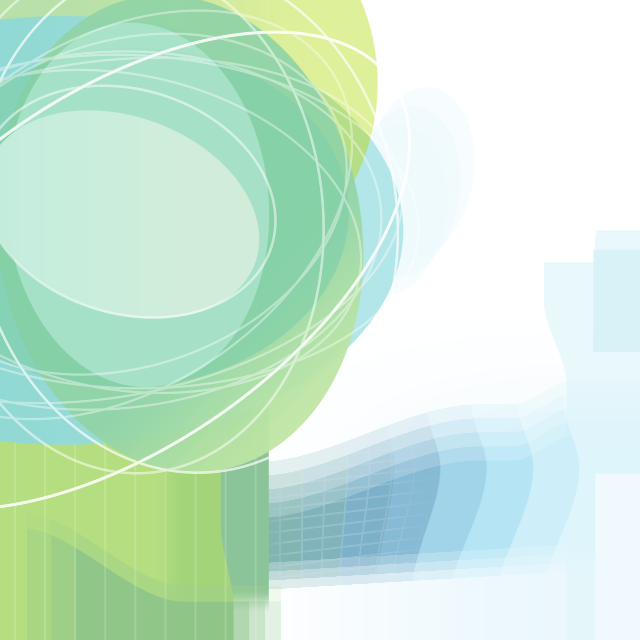
This background is drawn by a WebGL 1 fragment shader. Its source:

```glsl
precision highp float;
// Translucent green and aqua ovals overlap at the upper left, wrapped in thin
// white rings, above a folded sheet of pale blue and lime tiles.
// Ovals are tilted ellipse distances; the sheet is built from bent stair steps.
uniform vec2 u_resolution;

#define RING_COUNT 6
#define RING_WIDTH 0.0011
#define FOLD_WIDTH 0.0725
#define FOLD_ORIGIN 0.617
#define FOLD_BEND 0.06
#define STEP_SOFTNESS 0.04
#define GRID_STRENGTH 0.16

float pixel;

float hash(float n) {
  n = fract(n * 0.1031);
  n *= n + 33.33;
  return fract(n * (n + n));
}

// Approximate signed distance to an ellipse turned by a given angle.
float ellipse(vec2 p, vec2 center, vec2 radii, float angle) {
  float c = cos(angle), s = sin(angle);
  vec2 q = p - center;
  q = vec2(c * q.x + s * q.y, c * q.y - s * q.x);
  float k = length(q / radii);
  return k * (k - 1.0) / max(length(q / (radii * radii)), 0.001);
}

float fill(float d) { return 1.0 - smoothstep(-pixel, pixel, d); }

float ring(float d, float width) {
  return 1.0 - smoothstep(width, width + 1.5 * pixel, abs(d));
}

// Staircase with softened risers.
float stair(float x) {
  return floor(x) + smoothstep(1.0 - STEP_SOFTNESS, 1.0, fract(x));
}

float gridLine(float x, float spacing) {
  return ring((fract(x / spacing) - 0.5) * spacing, 0.0006);
}

// Pale shapes floating on the white side.
vec3 backdrop(vec2 p) {
  vec3 col = vec3(1.0);
  float haze = smoothstep(0.55, 0.1, p.y) * smoothstep(0.3, 0.9, p.x);
  col = mix(col, vec3(0.92, 0.97, 0.99), haze);
  for (int i = 0; i < 3; i++) {
    float f = float(i);
    float d = ellipse(p, vec2(0.655 - 0.022 * f, 0.73 - 0.03 * f),
                      vec2(0.085, 0.135), -0.15);
    col = mix(col, vec3(0.90, 0.97, 0.985), 0.32 * fill(d));
  }
  float side = 0.85 + 0.035 * smoothstep(0.53, 0.40, p.y);
  float panel = fill(side - p.x) * fill(p.y - 0.64 + 0.05 * fill(p.x - 0.93));
  col = mix(col, vec3(0.89, 0.965, 0.98), 0.8 * panel);
  float tile = fill(abs(p.x - 0.99) - 0.063) * fill(abs(p.y - 0.53) - 0.08);
  return mix(col, vec3(0.83, 0.945, 0.97), 0.8 * tile);
}

// Stepped blue folds running to the right edge.
vec3 blueSheet(vec3 col, vec2 p) {
  float bend = smoothstep(0.05, 0.27, p.y) - 0.4 * smoothstep(0.27, 0.37, p.y);
  float s = p.x + FOLD_BEND * (1.0 - bend) * smoothstep(0.45, 0.72, p.x);
  float fold = stair((s - FOLD_ORIGIN) / FOLD_WIDTH);
  vec3 tint = mix(vec3(0.51, 0.71, 0.70), vec3(0.49, 0.69, 0.80),
                  smoothstep(-3.0, -0.5, fold));
  tint = mix(tint, vec3(0.69, 0.89, 0.96), smoothstep(-0.8, 2.0, fold));
  tint = mix(tint, vec3(0.87, 0.96, 0.985), smoothstep(1.5, 4.0, fold));
  float top = 0.30 + 0.09 * smoothstep(0.4, 0.75, p.x) + 0.04 * smoothstep(0.8, 0.9, p.x);
  float upper = clamp(stair((top - p.y) / 0.022) / 5.0, 0.0, 1.0);
  float lower = clamp(stair((p.y - 0.04 - 0.06 * p.x) / 0.014) / 4.0, 0.0, 1.0);
  col = mix(col, tint, upper * lower * fill(0.3 - p.x));
  float lines = max(gridLine(s, 0.035), gridLine(p.y - 0.12 * p.x, 0.018));
  float zone = smoothstep(0.40, 0.46, p.x) * smoothstep(0.70, 0.56, p.x);
  col = mix(col, vec3(1.0), GRID_STRENGTH * lines * zone * upper * lower);
  float corner = fill(0.93 - p.x) * fill(p.y - 0.26);
  return mix(col, vec3(0.95, 0.98, 1.0), 0.85 * corner);
}

// Lime panels with a darker fold along the bottom.
vec3 limeSheet(vec3 col, vec2 p) {
  float edge = 0.345 + 0.02 * smoothstep(0.18, 0.05, p.y);
  float top = fill(p.y - 0.40);
  col = mix(col, vec3(0.55, 0.77, 0.60), top * fill(p.x - 0.42) * smoothstep(0.04, 0.08, p.y));
  vec3 lime = mix(vec3(0.71, 0.87, 0.50), vec3(0.64, 0.83, 0.48), smoothstep(0.24, 0.29, p.x));
  col = mix(col, lime, top * fill(p.x - edge));
  float hem = 0.175 - 0.115 * smoothstep(0.03, 0.29, p.x);
  float shade = clamp(stair((p.x - 0.005) / 0.038) / 3.0, 0.0, 1.0);
  shade *= 1.0 - clamp(stair((p.x - 0.34) / 0.025) / 4.0, 0.0, 1.0);
  col = mix(col, vec3(0.55, 0.77, 0.54), 0.9 * shade * fill(p.y - hem));
  col = mix(col, vec3(0.62, 0.82, 0.53), 0.5 * shade * ring(p.y - hem - 0.012, 0.012));
  float stripes = gridLine(p.x, 0.047) * fill(p.x - 0.42) * top;
  return mix(col, vec3(1.0), GRID_STRENGTH * stripes);
}

vec3 ovals(vec3 col, vec2 p) {
  vec3 lemon = mix(vec3(0.72, 0.88, 0.66), vec3(0.87, 0.94, 0.60), smoothstep(0.1, 0.5, p.x));
  col = mix(col, lemon, fill(ellipse(p, vec2(0.20, 0.87), vec2(0.39, 0.36), 0.0)));
  vec3 aqua = mix(vec3(0.57, 0.85, 0.83), vec3(0.70, 0.90, 0.91), smoothstep(0.0, 0.55, p.x));
  float aquaOval = fill(ellipse(p, vec2(0.10, 0.64), vec2(0.53, 0.335), 0.0));
  float overLemon = smoothstep(0.35, 0.55, p.x) * fill(ellipse(p, vec2(0.20, 0.87), vec2(0.39, 0.36), 0.0));
  col = mix(col, mix(aqua, vec3(0.71, 0.87, 0.52), overLemon), aquaOval);
  vec3 leaf = mix(vec3(0.57, 0.83, 0.65), vec3(0.75, 0.90, 0.64),
                  smoothstep(0.0, 0.35, p.x - p.y + 0.20));
  col = mix(col, leaf, 0.94 * fill(ellipse(p, vec2(0.28, 0.635), vec2(0.285, 0.375), 0.16)));
  col = mix(col, vec3(0.50, 0.81, 0.66), 0.65 * fill(ellipse(p, vec2(0.20, 0.66), vec2(0.345, 0.265), 0.05)));
  col = mix(col, vec3(0.68, 0.90, 0.81), 0.8 * fill(ellipse(p, vec2(0.215, 0.68), vec2(0.205, 0.285), 0.08)));
  vec3 mint = mix(vec3(0.78, 0.93, 0.87), vec3(0.83, 0.93, 0.86), smoothstep(0.0, 0.35, p.x));
  return mix(col, mint, 0.95 * fill(ellipse(p, vec2(0.19, 0.665), vec2(0.222, 0.153), -0.35)));
}

vec3 rings(vec3 col, vec2 p) {
  float light = ring(ellipse(p, vec2(0.185, 0.577), vec2(0.52, 0.275), 0.607), 1.4 * RING_WIDTH);
  light = max(light, 0.8 * ring(ellipse(p, vec2(0.29, 0.66), vec2(0.33, 0.40), 0.15), RING_WIDTH));
  light = max(light, 0.6 * ring(ellipse(p, vec2(0.20, 0.66), vec2(0.305, 0.40), 0.08), RING_WIDTH));
  light = max(light, 0.6 * ring(ellipse(p, vec2(0.20, 0.685), vec2(0.235, 0.175), -0.3), RING_WIDTH));
  for (int i = 0; i < RING_COUNT; i++) {
    float f = float(i) + 1.0;
    vec2 center = vec2(0.15, 0.63) + 0.06 * vec2(hash(f), hash(f + 17.0));
    vec2 radii = vec2(0.33 + 0.025 * f, 0.23 + 0.05 * hash(f + 31.0));
    float d = ellipse(p, center, radii, 0.9 * hash(f + 47.0) - 0.2);
    light = max(light, 0.45 * ring(d, 0.8 * RING_WIDTH));
  }
  return mix(col, vec3(1.0), 0.85 * light);
}

void main() {
  vec2 p = gl_FragCoord.xy / u_resolution;
  pixel = 0.75 / min(u_resolution.x, u_resolution.y);
  vec3 col = backdrop(p);
  col = blueSheet(col, p);
  col = limeSheet(col, p);
  col = ovals(col, p);
  col = rings(col, p);
  gl_FragColor = vec4(col, 1.0);
}
```
